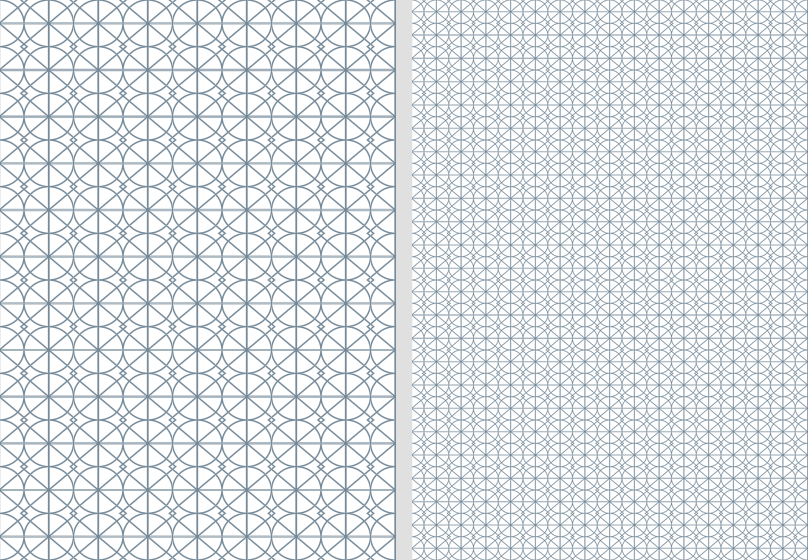
Left: one tile. Right: repeated 2 by 2.
Reproduce this pattern procedurally as a Shadertoy shader.

```glsl
// Lattice of touching ellipses with eight spokes, drawn as thin slate lines on white.
// Each cell is folded into one quadrant and the distances to ring, axes and
// diagonal spokes are turned into smooth line coverage. Whole repeats make it tile.

const vec2 REPEATS = vec2(8.0, 12.0);
const vec2 OFFSET = vec2(0.515, 0.0);     // puts hubs just inside the right edge
const vec3 PAPER = vec3(1.0);
const vec3 INK = vec3(0.46, 0.54, 0.60);

// Half widths and radii, in cell widths
const float RING_HALF = 0.0150;
const float SPOKE_HALF = 0.0150;
const float VERTICAL_HALF = 0.0180;
const float CRISP_HALF = 0.0130;
const float SOFT_HALF = 0.0260;
const float HUB_RADIUS = 0.043;

const float SPOKE_RISE = 0.89;            // below 1, spokes cross short of the corner
const float SOFT_STRENGTH = 0.62;         // ink of the paler horizontal lines
const float STRENGTH_SPREAD = 0.20;       // variation of that ink from row to row

float hash(float n) {
    return fract(sin(n * 12.9898) * 43758.5453);
}

float coverage(float dist, float halfWidth, float pixel) {
    return 1.0 - smoothstep(halfWidth - 0.7 * pixel, halfWidth + 0.7 * pixel, dist);
}

float ellipseDistance(vec2 p, vec2 radii) {
    float k = length(p / radii);
    float slope = length(p / (radii * radii));
    return abs(k * (k - 1.0)) / max(slope, 1e-4);
}

float spokeDistance(vec2 p, float rise) {
    return abs(p.y - rise * p.x) / sqrt(1.0 + rise * rise);
}

void mainImage(out vec4 fragColor, in vec2 fragCoord) {
    vec2 grid = fragCoord / iResolution.xy * REPEATS + OFFSET;
    float row = floor(grid.y);

    // Cell space: one unit is a cell width on both axes
    float cellHeight = iResolution.y * REPEATS.x / (iResolution.x * REPEATS.y);
    float pixel = REPEATS.x / iResolution.x;
    vec2 size = vec2(1.0, cellHeight);
    vec2 p = abs(fract(grid) - 0.5) * size;

    // Ring, and spokes of this cell and of its side neighbour
    float rise = SPOKE_RISE * cellHeight;
    float spoke = min(spokeDistance(p, rise), spokeDistance(vec2(1.0 - p.x, p.y), rise));
    float ink = coverage(ellipseDistance(p, 0.5 * size), RING_HALF, pixel);
    ink = max(ink, coverage(spoke, SPOKE_HALF, pixel));

    // Vertical axis is solid; horizontal is crisp on two rows, pale on the others
    ink = max(ink, coverage(p.x, VERTICAL_HALF, pixel));
    bool crisp = mod(row, 3.0) == 1.0 && row < 6.0;
    float strength = crisp ? 1.0 : SOFT_STRENGTH + STRENGTH_SPREAD * (hash(row + 1.0) - 0.5);
    float halfWidth = crisp ? CRISP_HALF : SOFT_HALF;
    ink = max(ink, strength * coverage(p.y, halfWidth, pixel));

    // Hub where the lines meet
    ink = max(ink, coverage(length(p), HUB_RADIUS, pixel));

    fragColor = vec4(mix(PAPER, INK, ink), 1.0);
}
```
